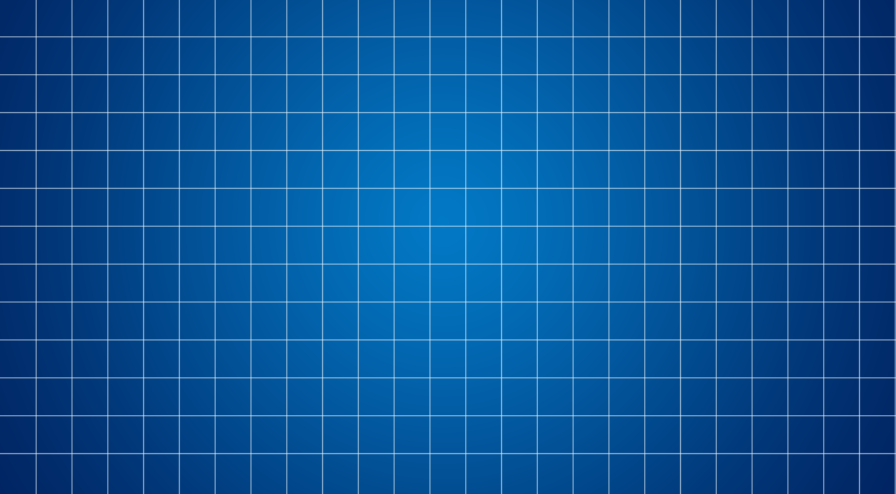
Reproduce this background procedurally as a WebGL 1 fragment shader.

```glsl
precision highp float;
// Blueprint grid of thin pale lines over a radial blue glow.

uniform vec2 u_resolution;

// Soft coverage of a line at distance d; thin lines fade instead of flickering.
vec2 lineCoverage(vec2 d, float width, float blur) {
  float halfWidth = 0.5 * max(width, blur);
  return min(width / blur, 1.0) * clamp(0.5 + (halfWidth - d) / blur, 0.0, 1.0);
}

void main() {
  vec2 uv = gl_FragCoord.xy / u_resolution;
  vec2 aspect = vec2(u_resolution.x / u_resolution.y, 1.0);

  // Glow with a soft core, easing into navy corners
  float radius = min(length((uv - vec2(0.494, 0.55)) * aspect) / 1.05, 1.0);
  float falloff = mix(radius, smoothstep(0.0, 1.0, radius), 0.4);
  vec3 color = mix(vec3(0.008, 0.475, 0.775), vec3(0.004, 0.145, 0.39), falloff);

  // Nearest grid line on each axis: 25 vertical, 12 horizontal
  vec2 first = vec2(0.0404, 0.0818);
  vec2 pitch = vec2(0.03995, 0.0767);
  vec2 index = clamp(floor((uv - first) / pitch + 0.5), vec2(0.0), vec2(24.0, 11.0));
  vec2 dist = abs(uv - first - index * pitch) * aspect;

  // Both line sets merge without doubling at the crossings
  vec2 cover = 0.9 * lineCoverage(dist, 0.0015, 1.2 / u_resolution.y);
  float grid = 1.0 - (1.0 - cover.x) * (1.0 - cover.y);
  color = mix(color, vec3(0.92, 0.96, 0.98), grid);

  gl_FragColor = vec4(color, 1.0);
}
```
